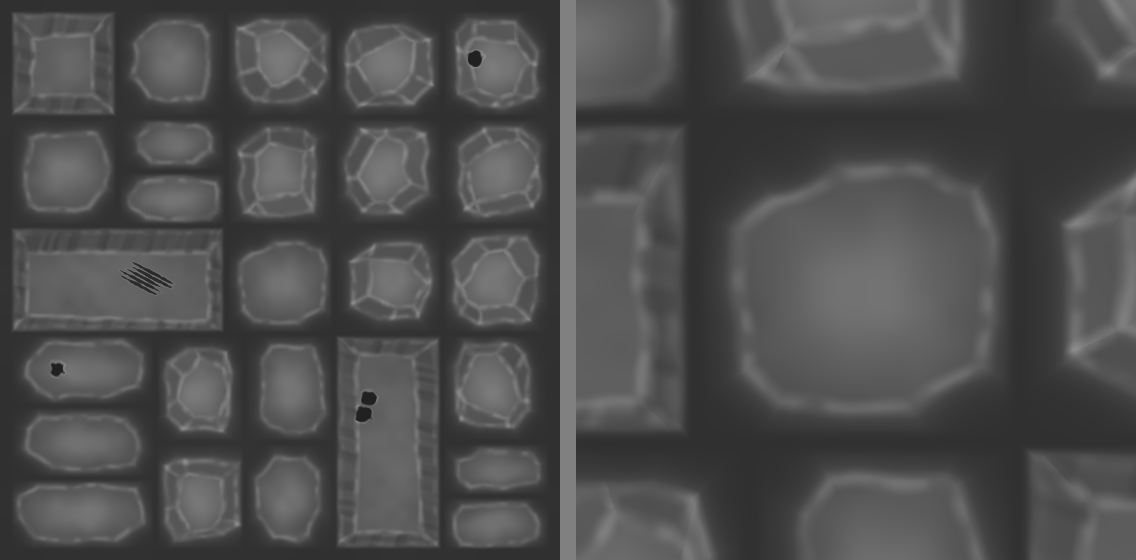
Left, the full canvas; right, a detail of the centre.
Reproduce this texture map procedurally as a Shadertoy shader.

```glsl
float hash(vec2 p) {
    return fract(sin(dot(p, vec2(127.1, 311.7))) * 43758.5453);
}

// Value noise with n whole cells across the tile, so it wraps
float noise(vec2 uv, float n) {
    vec2 p = uv * n, i = floor(p), f = fract(p);
    f = f * f * (3.0 - 2.0 * f);
    vec2 a = mod(i, n), b = mod(i + 1.0, n);
    return mix(mix(hash(a), hash(vec2(b.x, a.y)), f.x),
               mix(hash(vec2(a.x, b.y)), hash(b), f.x), f.y);
}

// Finds the plot that holds pos; returns true for a framed slab
bool findPlot(vec2 pos, out vec2 center, out vec2 halfSize) {
    vec2 g = floor(pos * 5.0), size = vec2(0.2), low = g * 0.2;
    bool slab = false;
    if (g.x < 3.0 && g.y < 2.0) {
        size = pos.x < 0.27 ? vec2(0.27, 0.4 / 3.0) : vec2(0.165, 0.2);
        vec2 start = vec2(pos.x < 0.27 ? 0.0 : 0.27, 0.0);
        low = start + floor((pos - start) / size) * size;
    } else if (g.x == 3.0 && g.y < 2.0) {
        low = vec2(0.6, 0.0); size = vec2(0.2, 0.4); slab = true;
    } else if (g.x < 2.0 && g.y == 2.0) {
        low = vec2(0.0, 0.4); size = vec2(0.4, 0.2); slab = true;
    } else if (g == vec2(0, 4)) {
        slab = true;
    } else if (g == vec2(1, 3) || g == vec2(4, 0)) {
        size.y = 0.1;
        low.y += 0.1 * step(0.1, pos.y - low.y);
    }
    halfSize = size * 0.5;
    center = low + halfSize;
    return slab;
}

float stroke(float d, float width) {
    return smoothstep(width, 0.0, abs(d));
}

void mainImage(out vec4 fragColor, in vec2 fragCoord) {
    // The layout shrinks a little, leaving a plain margin that wraps
    vec2 uv = fragCoord / iResolution.xy, center, plot;
    vec2 pos = (uv - 0.5) * 1.035 + 0.5;
    bool slab = findPlot(clamp(pos, 0.001, 0.999), center, plot);
    vec2 id = floor(center * 100.0);
    float cloud = 0.6 * noise(uv, 24.0) + 0.4 * noise(uv, 50.0) - 0.5;
    float bead = smoothstep(0.1, 0.9, noise(uv, 80.0));

    // Hand-drawn wobble of the outline, with each stone shifted in its plot
    vec2 warp = vec2(noise(uv, 30.0), noise(uv + 0.37, 30.0)) - 0.5;
    vec2 gap = (0.015 + 0.014 * vec2(hash(id), hash(id + 3.0))) * min(plot * 10.0, 1.0);
    vec2 shift = (vec2(hash(id + 5.0), hash(id + 6.0)) - 0.5) * gap * 0.6;
    vec2 p = pos - center + warp * (slab ? 0.006 : 0.009);
    vec2 h = plot - (slab ? vec2(0.008) : gap);
    if (!slab) p -= shift;
    float small = min(h.x, h.y);
    bool gem = !slab && small > 0.055 && hash(id + 8.0) < 0.72 && plot.x < 0.13;

    // Cut faces: keep the highest two, their slopes and the outline
    int sides = slab ? 4 : gem ? 7 : 9;
    float turn = slab ? 0.0 : hash(id + 9.0);
    float outer = max(abs(p.x) - h.x, abs(p.y) - h.y);
    float top = -1e3, second = -1e3, inset = 1.0, face = 0.0;
    vec2 slope = vec2(1, 0), slope2 = vec2(0, 1), normal = vec2(1, 0);
    for (int i = 0; i < sides; i++) {
        vec2 key = id + float(i) * vec2(17.3, 5.1);
        float jitter = (hash(key) - 0.5) * (slab ? 0.06 : 0.6);
        float angle = (float(i) + turn + jitter) * 6.28319 / float(sides);
        vec2 n = vec2(cos(angle), sin(angle));
        float reach = mix(length(n * h), dot(abs(n), h), slab ? 0.9 : 0.5 * hash(key + 1.0));
        float w = slab ? 0.022 + 0.022 * hash(key + 2.0) : small * (0.25 + 0.35 * hash(key + 2.0));
        float e = dot(p, n) - reach, level = e / w;
        outer = max(outer, e);
        if (level > top) {
            second = top; slope2 = slope;
            top = level; slope = n / w;
            normal = n; inset = w; face = hash(key + 4.0);
        } else if (level > second) {
            second = level; slope2 = n / w;
        }
    }
    float inner = (top + 1.0) * inset;
    float spoke = (top - second) / max(length(slope - slope2), 1.0);

    // Stone body, paler in the middle
    float middle = smoothstep(1.05, 0.1, length(p / h));
    float tone = slab ? 0.355 + 0.04 * middle : 0.325 + 0.12 * middle;
    tone += cloud * 0.055;

    // Bevels, ridges and streaked slab frames
    if (slab || gem) {
        float bevel = smoothstep(-0.004, 0.004, inner);
        float along = dot(p, vec2(-normal.y, normal.x));
        float streak = noise(vec2(along + inner * 0.3, inner * 0.12) + 0.5, 110.0) - 0.5;
        float side = slab ? 0.28 + 0.03 * face + 0.06 * streak : 0.305 + 0.045 * face + cloud * 0.03;
        tone = mix(gem ? tone + 0.02 : tone, side, bevel);
        float ridge = max(stroke(inner, 0.009), stroke(spoke, 0.009) * bevel);
        tone += ridge * (0.03 + 0.09 * bead);
    }
    tone += stroke(outer + 0.005, 0.009) * (0.02 + 0.08 * bead) * (slab ? 0.6 : 1.0);

    // Dark joints with a soft halo that ends at the plot border
    vec2 room = plot - abs(pos - center);
    float fade = smoothstep(0.0, 0.010, min(room.x, room.y));
    float ground = 0.194 + 0.014 * (noise(uv, 10.0) - 0.5);
    float halo = 0.10 * exp(-max(outer, 0.0) / 0.010) * fade;
    tone = mix(ground + halo, tone, smoothstep(0.004, -0.005, outer) * fade);

    // Ragged pits with pale rims
    vec3 pits[4] = vec3[4](vec3(0.86, 0.91, 0.015), vec3(0.088, 0.335, 0.013),
                           vec3(0.664, 0.280, 0.015), vec3(0.655, 0.252, 0.016));
    float pit = 1.0;
    for (int i = 0; i < 4; i++) pit = min(pit, length(pos - pits[i].xy) - pits[i].z);
    pit += (noise(uv, 120.0) - 0.5) * 0.008;
    tone += stroke(pit - 0.001, 0.004) * 0.09 * bead;
    tone = mix(tone, 0.13, smoothstep(0.001, -0.003, pit));

    // Slanting scratches, staggered along their run
    vec2 q = mat2(0.88, 0.47, -0.47, 0.88) * (pos - vec2(0.255, 0.5));
    for (int i = 0; i < 5; i++) {
        float k = float(i) - 2.0;
        float t = (q.x - 0.006 * k - 0.02 * (hash(vec2(k, 9.0)) - 0.5)) / (0.034 + 0.014 * hash(vec2(k, 4.0)));
        float d = abs(q.y - k * 0.008) - 0.003 * (1.0 - t * t) + 0.002 * (noise(uv, 180.0) - 0.5);
        tone += stroke(d - 0.001, 0.002) * 0.04 * step(abs(t), 1.0);
        tone = mix(tone, 0.17, smoothstep(0.001, -0.001, d) * smoothstep(1.1, 0.8, abs(t)));
    }
    fragColor = vec4(vec3(tone), 1.0);
}
```
